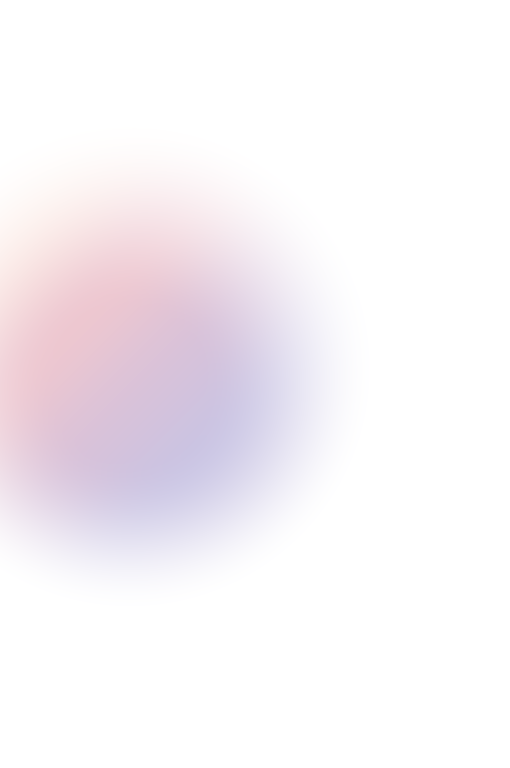
A Shadertoy shader for this background:

```glsl
// Peach through rose to lavender along the diagonal
vec3 orbColor(float t) {
    vec3 peach = vec3(0.98, 0.85, 0.80);
    vec3 rose = vec3(0.93, 0.78, 0.815);
    vec3 mauve = vec3(0.85, 0.76, 0.85);
    vec3 lavender = vec3(0.785, 0.765, 0.89);
    vec3 color = mix(peach, rose, smoothstep(-0.65, 0.0, t));
    color = mix(color, mauve, smoothstep(0.0, 0.55, t));
    return mix(color, lavender, smoothstep(0.4, 1.0, t));
}

void mainImage(out vec4 fragColor, in vec2 fragCoord) {
    vec2 uv = fragCoord / iResolution.xy;
    vec2 p = vec2(uv.x * 0.664, uv.y);
    vec2 offset = p - vec2(0.169, 0.525);
    float dist = length(offset);

    // Soft disc whose fade is wider toward the top
    float upward = smoothstep(-0.2, 0.2, offset.y);
    float solidRadius = mix(0.13, 0.055, upward);
    float coverage = 1.0 - smoothstep(solidRadius, 0.325, dist);

    float diagonal = (p.x - p.y + 0.492) / 0.378;
    vec3 color = mix(vec3(1.0), orbColor(diagonal), coverage);
    fragColor = vec4(color, 1.0);
}
```
